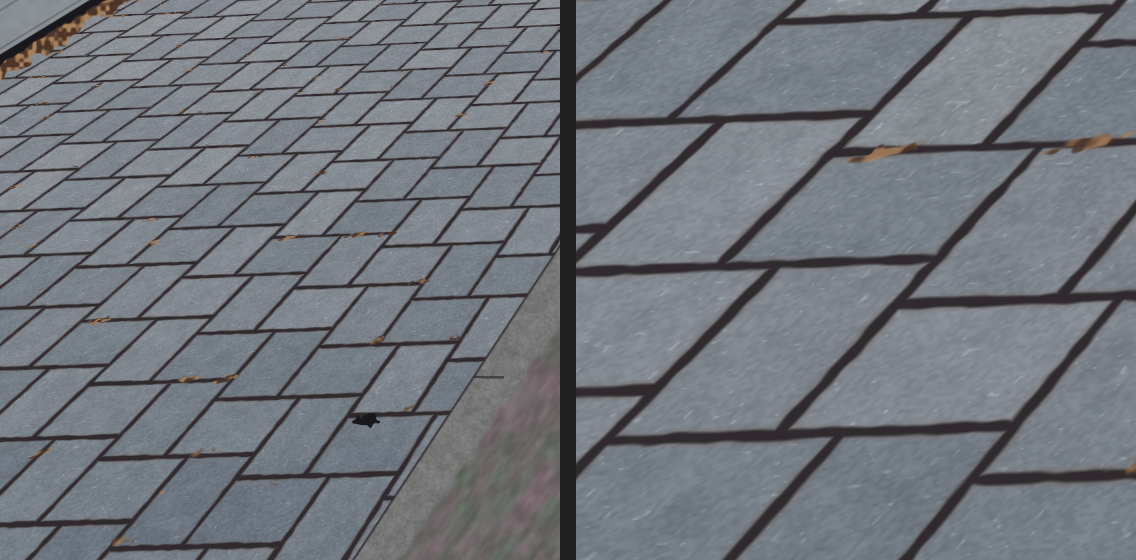
Left: the whole. Right: its middle third, enlarged.
Write a WebGL 2 fragment shader that draws this texture.

```glsl
#version 300 es
precision highp float;

uniform vec2 u_resolution;
out vec4 outColor;

const float BRICK_LENGTH = 1.38;   // brick width is 1
const float JOINT_HALF = 0.036;

const vec3 STONE_DARK = vec3(0.43, 0.465, 0.505);
const vec3 STONE_LIGHT = vec3(0.56, 0.58, 0.60);
const vec3 JOINT = vec3(0.19, 0.165, 0.18);
const vec3 DUST = vec3(0.42, 0.38, 0.34);
const vec3 CURB = vec3(0.46, 0.465, 0.46);
const vec3 VERGE_DARK = vec3(0.34, 0.33, 0.32);
const vec3 VERGE_LIGHT = vec3(0.49, 0.47, 0.47);
const vec3 LEAF_DARK = vec3(0.30, 0.21, 0.16);
const vec3 LEAF_LIGHT = vec3(0.66, 0.50, 0.35);
const vec3 SOOT = vec3(0.09, 0.09, 0.11);

float hash(vec2 p) {
  vec3 q = fract(p.xyx * vec3(0.1031, 0.1030, 0.0973));
  q += dot(q, q.yzx + 33.33);
  return fract((q.x + q.y) * q.z);
}

float noise(vec2 p) {
  vec2 i = floor(p), f = fract(p);
  f = f * f * (3.0 - 2.0 * f);
  vec2 e = vec2(1.0, 0.0);
  return mix(mix(hash(i), hash(i + e), f.x),
             mix(hash(i + e.yx), hash(i + e.xx), f.x), f.y);
}

float fbm(vec2 p) {
  float sum = 0.0, gain = 0.5;
  for (int i = 0; i < 4; i++) {
    sum += gain * noise(p);
    p = p * 2.03 + 7.1;
    gain *= 0.5;
  }
  return sum / 0.9375;
}

float box(vec2 p, vec2 halfSize) {
  vec2 d = abs(p) - halfSize;
  return length(max(d, 0.0)) + min(max(d.x, d.y), 0.0);
}

// Signed distance to the line a-b, positive on its left.
float side(vec2 p, vec2 a, vec2 b) {
  vec2 d = normalize(b - a);
  return d.x * (p.y - a.y) - d.y * (p.x - a.x);
}

// Perspective: canvas position to paving plane, one unit per brick width.
vec2 toGround(vec2 uv) {
  vec2 q = vec2(uv.x, 1.0 - uv.y);
  vec2 stair = vec2(0.1862, -0.0503), across = vec2(0.0013, 0.0564);
  vec2 depth = vec2(0.049, -0.0741), anchor = vec2(0.418, 0.492);
  vec2 st = inverse(mat2(stair - depth.x * q, across - depth.y * q)) * (q - anchor);
  return st.x + vec2(BRICK_LENGTH, -BRICK_LENGTH) * st.y;
}

// Herringbone: x is the distance to the nearest brick, y its random tone.
vec2 herringbone(vec2 p, float len) {
  vec2 cell = floor(0.5 * vec2(p.x + p.y, (p.x - p.y) / len));
  vec2 best = vec2(1e3, 0.0);
  for (int k = 0; k < 18; k++) {
    vec2 c = cell + vec2(k % 3, (k / 3) % 3) - 1.0;
    bool upright = k >= 9;
    vec2 size = upright ? vec2(1.0, len) : vec2(len, 1.0);
    vec2 center = c.x + c.y * vec2(len, -len);
    center += upright ? vec2(len + 0.5, 1.0 - 0.5 * len) : 0.5 * size;
    float tone = hash(c + (upright ? 71.0 : 23.0));
    float d = box(p - center, 0.5 * size - JOINT_HALF - 0.008 * tone);
    if (d < best.x) best = vec2(d, tone);
  }
  return best;
}

vec3 leaves(vec2 p) {
  return mix(LEAF_DARK, LEAF_LIGHT, smoothstep(0.25, 0.8, noise(p)));
}

vec3 paving(vec2 uv, vec2 p) {
  vec2 brick = herringbone(p, BRICK_LENGTH);
  float d = brick.x + 0.022 * (noise(p * 9.0) - 0.5);
  float soft = max(fwidth(brick.x), 0.018);
  float light = 0.02 + 0.72 * uv.y + 0.12 * (1.0 - uv.x) + 0.5 * (brick.y - 0.5);
  vec3 color = mix(STONE_DARK, STONE_LIGHT, light);
  color += 0.07 * (fbm(p * 5.0) - 0.5) + 0.06 * (noise(p * 34.0) - 0.5);
  color += 0.09 * smoothstep(0.86, 1.0, noise(p * 22.0 + 40.0));
  // Dusty rims, dark joints, then leaf scraps caught in them
  color = mix(color, DUST, 0.5 * smoothstep(-0.05, 0.0, d) * noise(p * 4.0));
  color = mix(color, JOINT, smoothstep(-soft, soft, d));
  vec2 cell = floor(p * 1.5), f = fract(p * 1.5) - 0.5;
  float scrap = length(f * vec2(2.2, 5.0) + noise(p * 12.0) - 0.5);
  scrap = smoothstep(0.6, 0.35, scrap) * step(0.84, hash(cell + 9.0));
  scrap *= smoothstep(-0.11, -0.03, d);
  return mix(color, leaves(p * 14.0), 0.85 * scrap);
}

void main() {
  vec2 uv = gl_FragCoord.xy / u_resolution;
  float px = max(1.0 / u_resolution.y, 0.0015);
  vec2 ground = toGround(uv);
  vec3 color = paving(uv, ground);

  // Soot spot
  float spot = length((uv - vec2(0.653, 0.249)) / vec2(0.019, 0.011));
  color = mix(color, SOOT, smoothstep(1.15, 0.85, spot + 0.9 * (noise(uv * 130.0) - 0.5)));

  // Curb and mottled verge at lower right
  float curb = -side(uv, vec2(0.629, 0.0), vec2(1.0, 0.564));
  float verge = -side(uv, vec2(0.712, 0.0), vec2(1.0, 0.421));
  vec3 stone = CURB + 0.10 * (fbm(uv * 60.0) - 0.5) + 0.06 * (noise(uv * 260.0) - 0.5);
  float crack = abs(uv.y - 0.326 + 0.004 * (noise(uv * 60.0) - 0.5));
  stone = mix(stone, JOINT, 0.7 * smoothstep(0.003, 0.001, crack) * step(uv.x, 0.9));
  stone = mix(JOINT, stone, smoothstep(0.0, 0.006, curb));
  color = mix(color, stone, smoothstep(-px, px, curb));
  vec2 streak = mat2(0.57, -0.82, 0.82, 0.57) * uv;
  vec3 soil = mix(VERGE_DARK, VERGE_LIGHT, fbm(streak * vec2(35.0, 85.0)));
  soil += vec3(0.05, -0.01, 0.03) * (2.0 * noise(streak * vec2(22.0, 48.0) + 5.0) - 1.0);
  color = mix(color, soil, smoothstep(-0.006, 0.008, verge + 0.012 * (noise(uv * 45.0) - 0.5)));

  // Leaf litter, gutter and plain slabs at upper left
  float gutter = side(uv, vec2(0.0, 0.885), vec2(0.189, 1.0));
  float litter = gutter + 0.024 + 0.022 * (noise(uv * 60.0) - 0.5);
  color = mix(color, leaves(uv * 130.0), smoothstep(-px, 2.0 * px, litter));
  color = mix(color, SOOT, smoothstep(-0.002, 0.003, gutter + 0.006 * (noise(uv * 80.0) - 0.5)));
  float seam = abs(fract(gutter * 17.0 + 0.1) - 0.5);
  vec3 slab = STONE_LIGHT - 0.02 + 0.06 * (fbm(uv * 70.0) - 0.5);
  slab -= 0.11 * smoothstep(0.05, 0.01, seam);
  color = mix(color, slab, smoothstep(-px, px, gutter - 0.015));

  outColor = vec4(clamp(color, 0.0, 1.0), 1.0);
}
```
